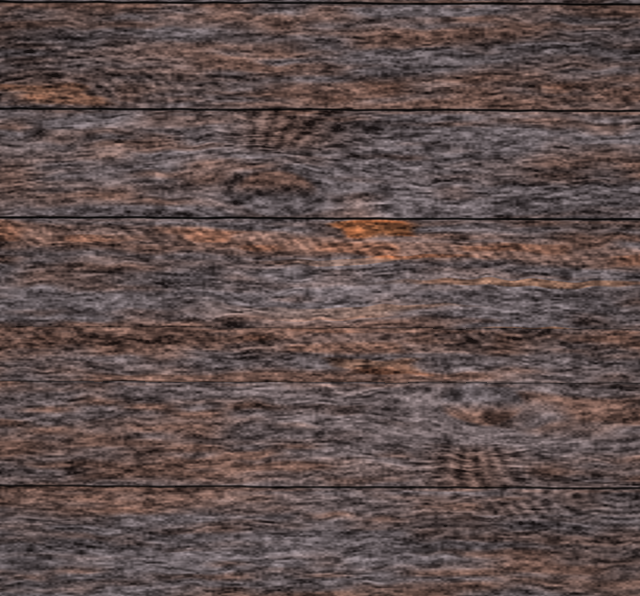
Reproduce this texture procedurally as a Shadertoy shader.

```glsl
// Weathered dark timber planks with knots, arched grain, saw marks and amber wear.
#define CHAR_TONE vec3(0.09, 0.07, 0.07)
#define ASH_TONE vec3(0.59, 0.53, 0.53)
#define COOL_TINT vec3(0.98, 1.0, 1.03)
#define BROWN_TINT vec3(1.09, 0.93, 0.83)
#define AMBER_TINT vec3(1.32, 0.97, 0.66)
#define GRAIN_CONTRAST 1.22
#define SEAM_HALF_WIDTH 0.0017
#define SAW_FREQUENCY 250.0
#define RING_FREQUENCY 260.0
#define VIGNETTE 0.42

// Seams, top to bottom: height, darkness
const vec2 SEAMS[6] = vec2[6](vec2(0.997, 1.0), vec2(0.818, 0.95), vec2(0.636, 1.0),
                              vec2(0.452, 0.3), vec2(0.361, 0.4), vec2(0.185, 0.85));
// Knots: centre, radii
const vec4 KNOTS[2] = vec4[2](vec4(0.460, 0.676, 0.075, 0.043), vec4(0.812, 0.322, 0.075, 0.038));
// Arches: centre, reach, plank number
const vec4 ARCHES[3] = vec4[3](vec4(0.08, 0.83, 0.37, 1.0), vec4(0.87, 0.455, 0.17, 4.0),
                               vec4(1.04, 0.17, 0.30, 6.0));
// Saw-marked bands: height, slope, half width, strength
const vec4 BANDS[4] = vec4[4](vec4(0.611, -0.04, 0.019, 1.0), vec4(0.848, -0.01, 0.021, 0.7),
                              vec4(0.425, 0.0, 0.022, 0.75), vec4(0.160, -0.01, 0.020, 0.6));
// Amber patches: centre, half size
const vec4 PATCHES[3] = vec4[3](vec4(0.63, 0.616, 0.066, 0.015), vec4(0.09, 0.842, 0.095, 0.018),
                                vec4(0.64, 0.384, 0.075, 0.014));

float hash(vec2 p) {
    vec3 h = fract(vec3(p.xyx) * 0.1031);
    h += dot(h, h.yzx + 33.33);
    return fract((h.x + h.y) * h.z);
}

float noise(vec2 p) {
    vec2 cell = floor(p), f = fract(p);
    f = f * f * (3.0 - 2.0 * f);
    return mix(mix(hash(cell), hash(cell + vec2(1, 0)), f.x),
               mix(hash(cell + vec2(0, 1)), hash(cell + vec2(1, 1)), f.x), f.y);
}

float bell(float x) { return exp(-x * x); }
float same(float a, float b) { return step(abs(a - b), 0.5); }

void mainImage(out vec4 fragColor, in vec2 fragCoord) {
    vec2 p = fragCoord / iResolution.y;
    float px = 1.0 / iResolution.y;

    // Plank number, seam lines and their worn lower edges
    float plank = 0.0, seam = 0.0, edge = 0.0;
    for (int i = 0; i < 6; i++) {
        float d = p.y + 0.004 * p.x - SEAMS[i].x + 0.0015 * (noise(vec2(p.x * 30.0, float(i))) - 0.5);
        plank += step(d, 0.0);
        float line = 1.0 - smoothstep(SEAM_HALF_WIDTH - px, SEAM_HALF_WIDTH + px, abs(d));
        seam = max(seam, line * SEAMS[i].y);
        edge += bell((d + 0.005) / 0.003) * noise(vec2(p.x * 18.0, float(i) + 9.0));
    }

    // Wavy grain that flows around the knots
    vec2 q = p + vec2(plank * 3.7, 0.012 * noise(p * vec2(4, 9) + plank * 7.0) + 0.007 * noise(p * vec2(28, 45)));
    for (int i = 0; i < 2; i++) {
        vec2 d = (p - KNOTS[i].xy) / KNOTS[i].zw;
        q.y -= 0.6 * d.y * KNOTS[i].w * exp(-0.3 * dot(d, d)) * same(plank, 2.0 + 3.0 * float(i));
    }

    // Layered fibres, cracks and broad stains
    float streak = noise(q * vec2(3, 75)) - 0.5;
    float grain = 0.34 * (noise(q * vec2(24, 190)) - 0.5)
                + 0.46 * (noise(q * vec2(60, 250)) - 0.5)
                + 0.30 * (noise(p * vec2(190, 290)) - 0.5)
                + 0.20 * streak
                + 0.14 * (noise(q * vec2(3, 14) + 5.0) - 0.5);
    float tone = 0.54 + GRAIN_CONTRAST * grain;
    float warm = smoothstep(0.3, 0.75, 0.6 * noise(q * vec2(2.5, 22) + 3.0) + 0.4 * noise(q * vec2(12, 90)));
    warm += 0.15 * (same(plank, 4.0) + same(plank, 5.0));
    float amber = 0.0;

    // Arched growth rings
    for (int i = 0; i < 3; i++) {
        vec4 a = ARCHES[i];
        float r = length((p - a.xy) * vec2(1.0, 2.4));
        float inside = (1.0 - smoothstep(0.5 * a.z, a.z, r)) * same(plank, a.w);
        tone += inside * (0.11 * sin(r * RING_FREQUENCY + 5.0 * noise(p * 10.0)) - 0.05);
        warm *= 1.0 - 0.4 * inside;
    }

    // Diagonal saw marks with a charred strip beneath
    for (int i = 0; i < 4; i++) {
        vec4 b = BANDS[i];
        float d = p.y - b.x - b.y * p.x + 0.012 * (noise(p * vec2(12, 40)) - 0.5);
        float patchy = smoothstep(0.25, 0.65, noise(vec2(p.x * 5.0, float(i) * 4.0 + 1.0)));
        float band = (1.0 - smoothstep(0.6 * b.z, 1.2 * b.z, abs(d))) * b.w * mix(patchy, 1.0, 0.7 * b.w * b.w);
        float cut = sin((p.x + 1.1 * p.y) * SAW_FREQUENCY + 5.0 * noise(p * 9.0));
        tone += band * (0.11 * cut + 0.01);
        warm = max(warm, 0.9 * band);
        amber += 0.3 * band * smoothstep(0.5, 0.8, noise(p * vec2(14, 60)));
        float charred = bell((d + 1.6 * b.z) / 0.008) * b.w;
        tone -= 0.08 * charred;
        warm *= 1.0 - 0.8 * charred;
    }

    // Knots, rims and radiating strokes
    for (int i = 0; i < 2; i++) {
        float side = i == 0 ? 1.0 : -1.0, strength = i == 0 ? 1.0 : 0.55;
        vec2 v = p - KNOTS[i].xy;
        float r = length(v / KNOTS[i].zw) + 0.2 * (noise(p * 22.0) - 0.5);
        float onPlank = same(plank, 2.0 + 3.0 * float(i));
        float core = (1.0 - smoothstep(0.8, 1.0, r)) * onPlank;
        tone -= strength * (core * (0.13 + 0.05 * sin(r * 22.0)) + 0.16 * bell((r - 1.0) * 11.0) * onPlank);
        v.y *= side;
        warm = mix(warm, smoothstep(-0.01, 0.02, v.y), core);
        float fan = smoothstep(0.055, 0.09, v.y) * bell((v.x - 0.02 * side) / 0.095) * onPlank;
        float angle = atan(v.x, v.y) - 3.0 * v.y;
        tone += fan * (0.17 * sin(angle * 24.0 + 4.0 * noise(p * 14.0)) - 0.1);
        warm = max(warm, 0.8 * fan);
    }

    // Amber wear: slanted patches and thin streaks on the third plank
    for (int i = 0; i < 3; i++) {
        vec2 d = p - PATCHES[i].xy;
        d.x += d.y * 0.8;
        d = abs(d / PATCHES[i].zw) + 0.6 * (noise(p * vec2(25, 90)) - 0.5);
        float worn = 1.0 - smoothstep(0.6, 1.1, max(d.x, d.y));
        amber += worn * (i == 0 ? 1.0 : 0.5);
        tone += worn * (0.04 + 0.4 * (noise(p * vec2(20, 160)) - 0.5));
    }
    float third = same(plank, 3.0);
    amber += 0.6 * third * smoothstep(0.18, 0.35, streak) * smoothstep(0.2, 0.9, p.x);
    tone += 0.03 * third + 0.1 * edge;

    // Colour, seams and edge darkening
    vec3 color = mix(CHAR_TONE, ASH_TONE, clamp(tone, 0.0, 1.15));
    color *= mix(COOL_TINT, BROWN_TINT, clamp(warm + 0.5 * edge, 0.0, 1.0));
    color *= mix(vec3(1), AMBER_TINT, clamp(amber, 0.0, 1.0));
    color *= 1.0 - 0.88 * seam;
    vec2 fromCentre = fragCoord / iResolution.xy - 0.5;
    color *= 1.06 - VIGNETTE * dot(fromCentre, fromCentre);
    fragColor = vec4(color, 1.0);
}
```
